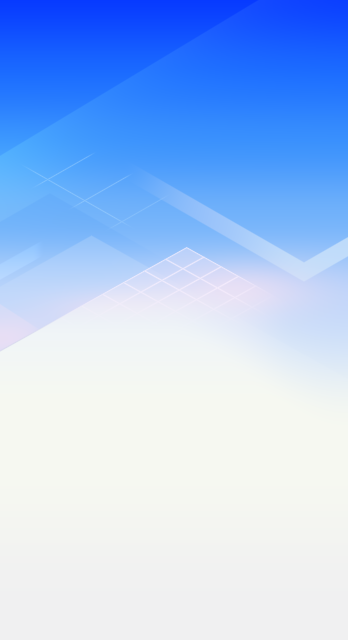
Reproduce this background procedurally as a Shadertoy shader.

```glsl
// Signed height below a folded edge: a roof for slope > 0, a valley for slope < 0
float fold(vec2 p, vec2 apex, float slope) {
    return p.y - apex.y - slope * abs(p.x - apex.x);
}

// Antialiased fill of the region where d > 0
float fill(float d) {
    float aa = 1.0 / iResolution.y;
    return smoothstep(-aa, aa, d);
}

// Soft line of the given half width around d = 0
float stroke(float d, float halfWidth) {
    float aa = 1.0 / iResolution.y;
    return 1.0 - smoothstep(halfWidth - aa, halfWidth + aa, abs(d));
}

// Distance to the nearest of evenly spaced lines
float repeatLine(float d, float spacing) {
    return (fract(d / spacing + 0.5) - 0.5) * spacing;
}

float glow(vec2 p, vec2 centre, vec2 radius) {
    vec2 q = (p - centre) / radius;
    return exp(-dot(q, q));
}

vec3 skyColor(float y) {
    vec3 c = mix(vec3(0.02, 0.21, 1.0), vec3(0.11, 0.43, 1.0), smoothstep(-0.03, 0.14, y));
    c = mix(c, vec3(0.23, 0.57, 0.99), smoothstep(0.10, 0.24, y));
    c = mix(c, vec3(0.45, 0.70, 0.98), smoothstep(0.21, 0.35, y));
    return mix(c, vec3(0.73, 0.83, 0.98), smoothstep(0.33, 0.47, y));
}

vec3 floorColor(float y) {
    vec3 c = mix(vec3(0.94, 0.96, 0.97), vec3(0.965, 0.973, 0.945), smoothstep(0.50, 0.64, y));
    return mix(c, vec3(0.942, 0.942, 0.946), smoothstep(0.72, 0.95, y));
}

void mainImage(out vec4 fragColor, in vec2 fragCoord) {
    // Height is 1, y runs downward
    vec2 p = vec2(fragCoord.x, iResolution.y - fragCoord.y) / iResolution.y;
    vec3 col = skyColor(p.y);

    // Diagonal sheen across the upper sky
    float sheen = p.y + 0.603 * p.x - 0.2435;
    col += vec3(0.05, 0.06, 0.0) * fill(sheen) * exp(-max(sheen, 0.0) * 14.0);
    col += vec3(0.02, 0.05, 0.01) * glow(p, vec2(0.0, 0.26), vec2(0.12, 0.07));

    // Overlapping translucent panes on the left
    float farPane = fold(p, vec2(0.078, 0.302), 0.575);
    col = mix(col, vec3(0.36, 0.64, 0.97), 0.35 * fill(farPane) * (1.0 - smoothstep(0.31, 0.42, p.y)));
    float nearPane = fold(p, vec2(0.143, 0.368), 0.56);
    col = mix(col, vec3(0.80, 0.88, 0.99), 0.28 * fill(nearPane));
    float slat = p.y + 0.56 * p.x - 0.425;
    col += 0.035 * stroke(slat, 0.012) * (1.0 - smoothstep(0.05, 0.07, p.x));
    float cornerPane = p.y - 0.475 - 0.65 * p.x;
    col = mix(col, vec3(0.92, 0.88, 0.96), 0.35 * fill(cornerPane) * (1.0 - smoothstep(0.04, 0.08, p.x)));

    // Faint sky grid
    float rise = p.y + 0.57 * p.x;
    float drop = p.y - 0.57 * p.x;
    float gridFade = smoothstep(0.15, 0.17, drop) * (1.0 - smoothstep(0.24, 0.27, drop))
                   * smoothstep(0.27, 0.31, rise) * (1.0 - smoothstep(0.44, 0.48, rise));
    float skyGrid = max(stroke(repeatLine(rise - 0.323, 0.066), 0.0007), stroke(drop - 0.238, 0.0007));
    col = mix(col, vec3(0.72, 0.88, 1.0), 0.45 * skyGrid * gridFade);

    // Lavender haze and chevron ribbon
    col = mix(col, vec3(0.76, 0.81, 0.97), 0.35 * glow(p, vec2(0.46, 0.46), vec2(0.16, 0.06)));
    float chevron = fold(p, vec2(0.475, 0.410), -0.575);
    float ribbon = fill(chevron) * fill(0.030 - chevron);
    vec3 ribbonColor = mix(vec3(0.62, 0.77, 0.98), vec3(0.78, 0.88, 0.98), smoothstep(0.3, 0.48, p.x));
    col = mix(col, ribbonColor, 0.85 * ribbon * smoothstep(0.19, 0.34, p.x));

    // Tilted card
    vec2 cardApex = vec2(0.2917, 0.3867);
    vec2 q = p - cardApex;
    float alongLeft = q.y + 0.555 * q.x;
    float alongRight = q.y - 0.555 * q.x;
    float card = fill(fold(p, cardApex, 0.555));
    col = mix(col, vec3(0.88, 0.88, 0.98), 0.5 * card * (1.0 - smoothstep(0.36, 0.46, p.x)));

    // Pink horizon, then the pale floor below the card edge
    float pink = glow(p, vec2(0.38, 0.455), vec2(0.11, 0.04))
               + glow(p, vec2(0.19, 0.485), vec2(0.12, 0.03))
               + glow(p, vec2(0.0, 0.53), vec2(0.09, 0.035));
    col = mix(col, vec3(0.96, 0.88, 0.95), 0.65 * min(pink, 1.0));
    float rightSide = smoothstep(0.26, 0.54, p.x);
    float haze = smoothstep(0.42, 0.53 + 0.15 * rightSide, p.y) * fill(alongLeft);
    col = mix(col, floorColor(p.y), haze);

    // Card edge and grid, fading downward and to the right
    float cardFade = (1.0 - smoothstep(0.43, 0.52, p.y)) * (1.0 - smoothstep(0.35, 0.44, p.x));
    float cardGrid = max(stroke(repeatLine(alongLeft, 0.030), 0.001),
                         stroke(repeatLine(alongRight, 0.0365), 0.001));
    float cardArea = fill(alongLeft + 0.001) * fill(alongRight + 0.001);
    col = mix(col, vec3(0.99, 0.95, 1.0), 0.75 * cardGrid * cardArea * cardFade);
    float leftEdge = stroke(alongLeft, 0.0008) * (1.0 - smoothstep(0.02, 0.12, p.x));
    col = mix(col, vec3(0.77, 0.79, 0.90), 0.5 * leftEdge);

    fragColor = vec4(clamp(col, 0.0, 1.0), 1.0);
}
```
